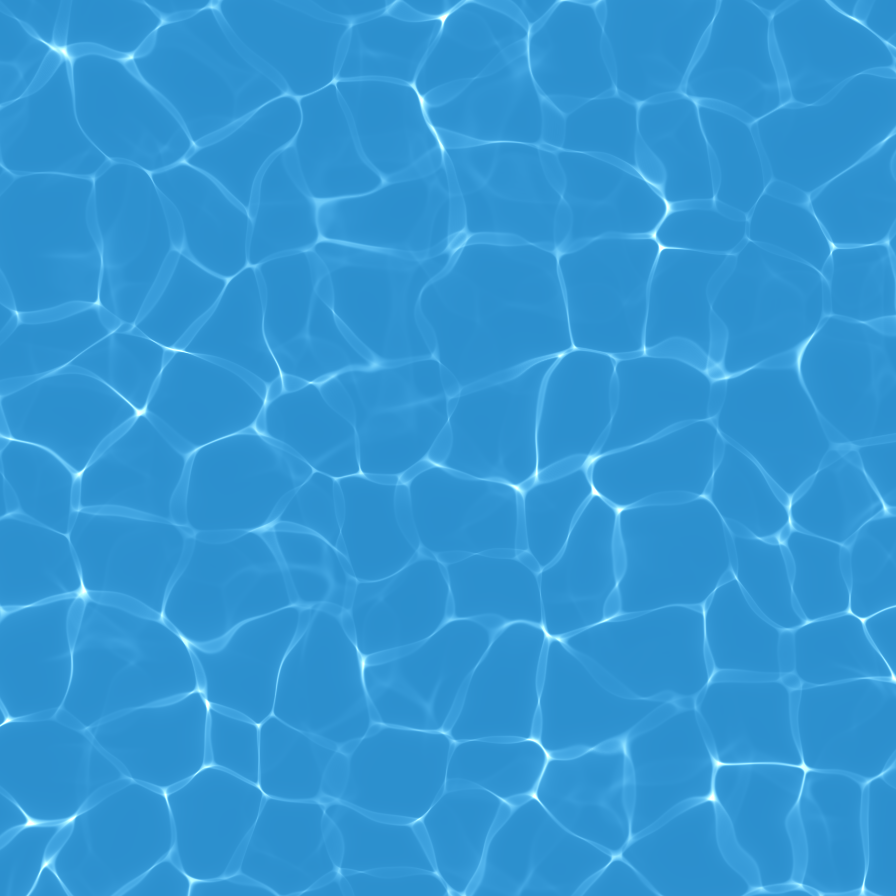
Write a Shadertoy shader that draws this texture.

```glsl
vec2 hash2(vec2 p) {
    return fract(sin(vec2(dot(p, vec2(127.1, 311.7)), dot(p, vec2(269.5, 183.3)))) * 43758.5453);
}

// Smooth two-channel value noise in 0..1
vec2 noise2(vec2 p) {
    vec2 cell = floor(p), f = fract(p);
    f = f * f * f * (f * (f * 6.0 - 15.0) + 10.0);
    return mix(mix(hash2(cell), hash2(cell + vec2(1, 0)), f.x),
               mix(hash2(cell + vec2(0, 1)), hash2(cell + vec2(1, 1)), f.x), f.y);
}

// Minimum with a rounded corner of size k
float smoothMin(float a, float b, float k) {
    float h = max(k - abs(a - b), 0.0) / k;
    return min(a, b) - 0.25 * k * h * h;
}

// Cell borders smeared along a varying direction: they fan into veils and pinch into bright lines
float causticWeb(vec2 p, float spread, float width) {
    vec2 smear = (noise2(p * 1.6 + 31.0) - 0.5) * spread;
    p += (noise2(p * 0.9 + 7.0) - 0.5) * 0.55 + (noise2(p * 2.1 + 53.0) - 0.5) * 0.12;
    vec2 cell = floor(p), f = fract(p);

    vec2 sites[9];
    for (int i = 0; i < 9; i++) {
        vec2 offset = vec2(i % 3, i / 3) - 1.0;
        sites[i] = offset + 0.5 + 0.8 * (hash2(cell + offset) - 0.5) - f;
    }

    float light = 0.0;
    for (int k = 0; k < 16; k++) {
        // Cosine spacing crowds the rays at both rims of a veil
        vec2 shift = smear * cos(3.14159 * (float(k) + 0.5) / 16.0);
        vec2 nearest = vec2(9.0);
        for (int i = 0; i < 9; i++) {
            vec2 site = sites[i] - shift;
            if (dot(site, site) < dot(nearest, nearest)) nearest = site;
        }
        float border = 9.0, second = 9.0, rounded = 9.0;
        for (int i = 0; i < 9; i++) {
            vec2 site = sites[i] - shift, gap = site - nearest;
            if (dot(gap, gap) < 1e-5) continue;
            float d = dot(0.5 * (site + nearest), normalize(gap));
            second = min(second, max(border, d));
            border = min(border, d);
            rounded = smoothMin(rounded, d, 0.07);
        }
        // Lines taper away from the junctions, where the light gathers
        float core = max(rounded, 0.0) / width;
        float taper = 0.65 + 0.9 * exp(-9.0 * second);
        light += taper * exp(-core * core) + 0.15 * exp(-max(rounded, 0.0) * 13.0);
    }
    return light / 16.0;
}

void mainImage(out vec4 fragColor, in vec2 fragCoord) {
    vec2 uv = fragCoord / iResolution.y;
    float pixel = 1.0 / iResolution.y;

    // Sharp main web of uneven strength
    float strength = mix(0.35, 1.05, smoothstep(0.2, 0.8, noise2(uv * 15.0 + 17.0).x));
    float light = strength * causticWeb(uv * 10.0, 0.22, max(0.013, 6.0 * pixel));

    // Faint, wide veils behind it
    float veil = smoothstep(0.25, 0.85, noise2(uv * 9.0 + 71.0).y);
    light += 0.17 * veil * causticWeb(uv * 8.5 + 40.0, 0.55, 0.03);

    // Slight drift of the water tone
    light += 0.012 * (noise2(uv * vec2(9.0, 14.0)).x - 0.5);

    vec3 water = vec3(0.172, 0.562, 0.806);
    vec3 color = water + light * vec3(0.34, 0.37, 0.37) + light * light * vec3(0.12, 0.0, -0.16);
    fragColor = vec4(clamp(color, 0.0, 1.0), 1.0);
}
```
